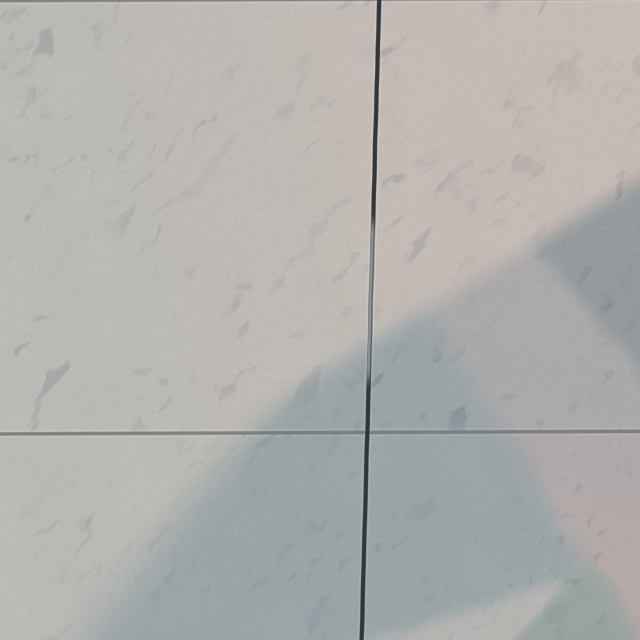
This texture is drawn by a WebGL 2 fragment shader. Its source:

```glsl
#version 300 es
precision highp float;
// Pale vinyl floor tiles with slanted grey flecks, thin dark joints and soft
// window light. Joints repeat on a slightly skewed grid, flecks are stretched
// gradient noise offset per tile, and shadows are blends of half planes.

uniform vec2 u_resolution;
out vec4 fragColor;

const float PITCH = 0.677;
const vec3 COOL_LIGHT = vec3(0.728, 0.728, 0.712);
const vec3 WARM_LIGHT = vec3(0.775, 0.733, 0.712);
const vec3 SHADE      = vec3(0.605, 0.643, 0.655);
const vec3 DEEP_SHADE = vec3(0.585, 0.607, 0.615);
const vec3 MAUVE      = vec3(0.670, 0.662, 0.667);
const vec3 PINK       = vec3(0.705, 0.665, 0.660);
const vec3 GREEN      = vec3(0.600, 0.640, 0.620);
const vec3 STREAK     = vec3(0.710, 0.705, 0.695);
const vec3 DARK_JOINT = vec3(0.190, 0.215, 0.235);
const vec3 GREY_JOINT = vec3(0.450, 0.470, 0.480);

vec2 hash2(vec2 p) {
  vec3 q = fract(p.xyx * vec3(0.1031, 0.1030, 0.0973));
  q += dot(q, q.yzx + 33.33);
  return fract((q.xx + q.yz) * q.zy);
}

float corner(vec2 cell, vec2 f, vec2 offset) {
  return dot(hash2(cell + offset) * 2.0 - 1.0, f - offset);
}

float gradientNoise(vec2 p) {
  vec2 i = floor(p), f = fract(p);
  vec2 w = f * f * f * (f * (f * 6.0 - 15.0) + 10.0);
  float low  = mix(corner(i, f, vec2(0, 0)), corner(i, f, vec2(1, 0)), w.x);
  float high = mix(corner(i, f, vec2(0, 1)), corner(i, f, vec2(1, 1)), w.x);
  return mix(low, high, w.y);
}

// Soft coverage of the side to the right of the direction a to b.
float rightOf(vec2 p, vec2 a, vec2 b, float blur) {
  vec2 d = normalize(b - a);
  return smoothstep(-blur, blur, dot(p - a, vec2(d.y, -d.x)));
}

float band(float d, float halfWidth, float aa) {
  return 1.0 - smoothstep(halfWidth - aa, halfWidth + aa, abs(d));
}

// Slanted flecks with ragged edges, gathered into loose patches.
float flecks(vec2 p, vec2 scale, float threshold) {
  p += 0.016 * vec2(gradientNoise(p * 24.0), gradientNoise(p * 24.0 + 41.0));
  vec2 slanted = mat2(0.64, -0.77, 0.77, 0.64) * p;
  float n = gradientNoise(slanted * scale) + 0.35 * gradientNoise(slanted * vec2(45.0, 95.0));
  float patches = smoothstep(-0.15, 0.35, gradientNoise(p * 6.0 + 17.0));
  return smoothstep(threshold, threshold + 0.2, n) * patches;
}

// Light and shadow falling across the floor.
vec3 lighting(vec2 p) {
  vec3 lit = mix(COOL_LIGHT, WARM_LIGHT, smoothstep(-0.1, 1.05, p.x + 0.25 * (p.y - 0.6)));
  vec2 q = p + 0.012 * gradientNoise(p * 14.0) + 0.004 * gradientNoise(p * 45.0);
  float blur = mix(0.065, 0.026, smoothstep(0.1, 0.5, p.y));
  float shadow = rightOf(q, vec2(0.43, 0.372), vec2(1.0, 0.72), blur)
               * rightOf(q, vec2(0.13, 0.0), vec2(0.417, 0.362), blur);

  // Reflected pink strip between the main shade and the deeper corner.
  float strip = rightOf(q, vec2(0.99, 0.0), vec2(0.69, 0.48), 0.028);
  float deep = rightOf(q, vec2(1.0, 0.415), vec2(0.872, 0.57), 0.018);
  vec3 shaded = mix(SHADE, mix(PINK, MAUVE, smoothstep(0.1, 0.42, p.y)), strip);
  shaded = mix(shaded, DEEP_SHADE, deep);

  // Light streak and green wedge at the lower edge.
  float rightSide = rightOf(q, vec2(0.81, 0.0), vec2(0.90, 0.10), 0.014);
  float streak = rightOf(q, vec2(0.60, 0.005), vec2(0.90, 0.10), 0.020) * (1.0 - rightSide);
  shaded = mix(shaded, STREAK, streak);
  shaded = mix(shaded, GREEN, rightSide * (1.0 - strip));
  return mix(lit, shaded, shadow);
}

void main() {
  vec2 uv = gl_FragCoord.xy / u_resolution;
  float aa = 0.8 / min(u_resolution.x, u_resolution.y);

  // Skewed tile grid: signed distance to the nearest joint on each axis.
  vec2 grid = (uv - vec2(0.565 + 0.0275 * uv.y, 0.322 + 0.004 * uv.x)) / PITCH;
  vec2 tile = floor(grid);
  vec2 d = (grid - round(grid)) * PITCH;

  // Tile surface: large flecks above, finer ones in the lower row.
  vec3 col = lighting(uv);
  vec2 local = uv + 7.0 * hash2(tile + 20.0);
  float lowerRow = step(tile.y, -0.5);
  float large = flecks(local, vec2(13.0, 36.0), 0.20);
  float fine = flecks(local + 3.0, vec2(26.0, 60.0), 0.20);
  col -= vec3(0.080, 0.069, 0.056) * large * (1.0 - 0.6 * lowerRow);
  col -= vec3(0.042, 0.037, 0.030) * fine;
  col += 0.010 * gradientNoise(local * 9.0) + 0.020 * gradientNoise(uv * 170.0);

  // Horizontal joints: grey groove with faint pale lips.
  col += 0.035 * band(abs(d.y) - 0.0050, 0.0012, aa);
  col = mix(col, GREY_JOINT, 0.85 * band(d.y, 0.0026, aa));

  // Vertical joints: dark groove, partly filled along a worn stretch.
  float wobble = 0.0010 * gradientNoise(vec2(uv.y * 16.0, 3.0));
  float x = d.x + wobble;
  float worn = smoothstep(0.39, 0.43, uv.y) * (1.0 - smoothstep(0.63, 0.67, uv.y));
  col += 0.04 * band(abs(x) - 0.0052, 0.0012, aa);
  col = mix(col, DARK_JOINT, band(x, 0.0033, aa) * (1.0 - 0.3 * worn));
  col = mix(col, GREY_JOINT + 0.09, worn * band(x + 0.0008, 0.0021, aa));
  fragColor = vec4(clamp(col, 0.0, 1.0), 1.0);
}
```
